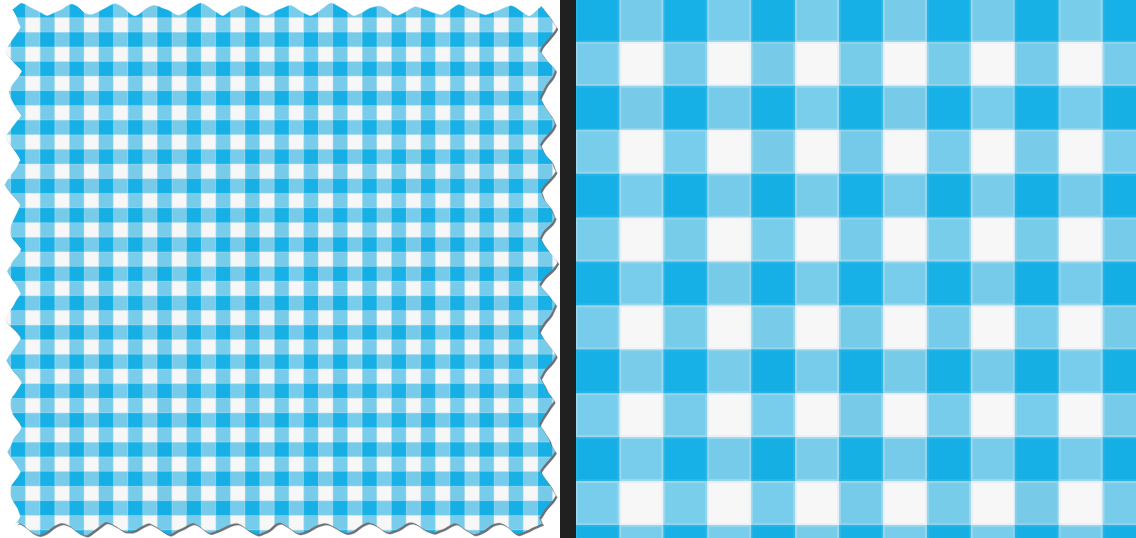
Left: the whole. Right: its middle third, enlarged.
Reproduce this pattern procedurally as a Shadertoy shader.

```glsl
// Blue gingham cloth swatch with pinked zigzag edges and a thin grey drop shadow.

// All lengths are fractions of the canvas height.
const float CHECK_PERIOD = 0.05443;               // one blue stripe plus one white gap
const vec2  STRIPE_CENTRE = vec2(0.0881, 0.9265); // middle of one stripe on each axis
const float SEAM_WIDTH = 0.0012;
const float SEAM_STRENGTH = 0.42;
const float TONE_VARIATION = 0.012;

// Each side: inset of the notches, tooth depth, tooth period, position of one tip.
const vec4 LEFT_EDGE   = vec4(0.0390, 0.0310, 0.0827, 0.661);
const vec4 RIGHT_EDGE  = vec4(0.0375, 0.0325, 0.0867, 0.688);
const vec4 TOP_EDGE    = vec4(0.0285, 0.0235, 0.0814, 0.0474);
const vec4 BOTTOM_EDGE = vec4(0.0280, 0.0225, 0.0813, 0.0745);
const float TIP_SHIFT = 0.22;
const float FRAY = 0.0035;
const float EDGE_SLOPE = 0.8;                     // turns axis offset into rough distance

const vec2  SHADOW_OFFSET = vec2(0.0030, -0.0036);
const float SHADOW_BLUR = 0.0012;

const vec3 PAPER = vec3(1.0);
const vec3 WHITE = vec3(0.97);
const vec3 MID_BLUE = vec3(0.47, 0.80, 0.92);
const vec3 DEEP_BLUE = vec3(0.09, 0.69, 0.90);
const vec3 SEAM = vec3(0.81, 0.91, 0.95);
const vec3 SHADOW = vec3(0.43, 0.44, 0.45);

float hash(vec2 p) {
    return fract(sin(dot(p, vec2(127.1, 311.7))) * 43758.5453);
}

float noise(float x, float seed) {
    float i = floor(x);
    return mix(hash(vec2(i, seed)), hash(vec2(i + 1.0, seed)), smoothstep(0.0, 1.0, x - i));
}

// Inset of a pinked side at position v; every tooth has its own lean and height.
float pinkedInset(float v, vec4 side, float roundness, float seed) {
    float s = (v - side.w) / side.z;
    float id = floor(s + 0.5);
    float k = s - id;
    float tip = (hash(vec2(id, seed)) - 0.5) * TIP_SHIFT;
    float fall = k < tip ? (tip - k) / (tip + 0.5) : (k - tip) / (0.5 - tip);
    fall = mix(fall, smoothstep(0.0, 1.0, fall), roundness);
    float height = mix(0.75, 1.0, hash(vec2(id, seed + 7.3)));
    float fray = FRAY * (noise(v * 70.0, seed) - 0.5);
    return side.x - side.y * height * (1.0 - fall) + fray;
}

// Rough signed distance to the cloth outline, positive inside.
float clothDistance(vec2 p, float width) {
    float left   = p.x - pinkedInset(p.y, LEFT_EDGE, 0.2, 1.0);
    float right  = width - p.x - pinkedInset(p.y, RIGHT_EDGE, 0.3, 2.0);
    float top    = 1.0 - p.y - pinkedInset(p.x, TOP_EDGE, 0.5, 3.0);
    float bottom = p.y - pinkedInset(p.x, BOTTOM_EDGE, 0.7, 4.0);
    return EDGE_SLOPE * min(min(left, right), min(top, bottom));
}

vec3 gingham(vec2 p, float pixel) {
    vec2 u = (p - STRIPE_CENTRE) / CHECK_PERIOD;
    vec2 edge = abs(fract(u + 0.5) - 0.5) * CHECK_PERIOD - 0.25 * CHECK_PERIOD;
    vec2 stripe = 1.0 - smoothstep(-0.7 * pixel, 0.7 * pixel, edge);

    // Crossed stripes deepen the colour
    vec3 color = mix(WHITE, MID_BLUE, max(stripe.x, stripe.y));
    color = mix(color, DEEP_BLUE, stripe.x * stripe.y);

    // Pale threads along the stripe borders, uneven from line to line
    vec2 line = 1.0 - smoothstep(SEAM_WIDTH - 0.5 * pixel, SEAM_WIDTH + 0.5 * pixel, abs(edge));
    vec2 id = floor(u * 2.0);
    line *= vec2(mix(0.6, 1.0, hash(vec2(id.x, 5.0))), mix(0.6, 1.0, hash(vec2(id.y, 9.0))));
    float seam = max(line.x, line.y) * (1.0 - 0.75 * stripe.x * stripe.y);
    color = mix(color, SEAM, SEAM_STRENGTH * seam);

    // Slight dye difference between checks
    float tone = hash(floor(u * 2.0 + 0.5)) - 0.5;
    return color + TONE_VARIATION * tone * max(stripe.x, stripe.y);
}

void mainImage(out vec4 fragColor, in vec2 fragCoord) {
    vec2 p = fragCoord / iResolution.y;
    float width = iResolution.x / iResolution.y;
    float pixel = 1.0 / iResolution.y;

    // Shadow first, cloth over it
    float blur = max(SHADOW_BLUR, 0.7 * pixel);
    float shade = smoothstep(-blur, blur, clothDistance(p - SHADOW_OFFSET, width));
    float cloth = smoothstep(-0.7 * pixel, 0.7 * pixel, clothDistance(p, width));
    vec3 color = mix(PAPER, SHADOW, shade);
    color = mix(color, gingham(p, pixel), cloth);
    fragColor = vec4(color, 1.0);
}
```
